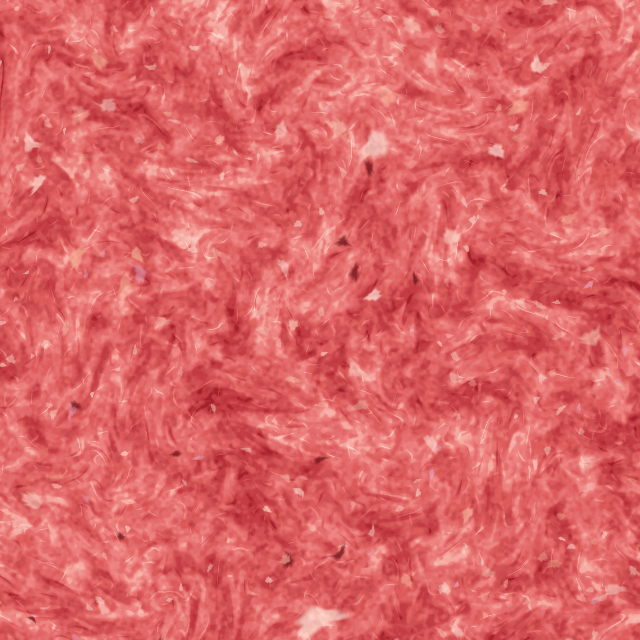
A Shadertoy shader for this texture:

```glsl
#define GRAIN_GAIN 1.36
#define SWIRL 0.40
#define CHIP_SWIRL 0.24
#define DEEP_RED vec3(0.64, 0.13, 0.17)
#define CRIMSON vec3(0.77, 0.235, 0.265)
#define RED vec3(0.81, 0.315, 0.325)
#define CORAL vec3(0.87, 0.355, 0.355)
#define ROSE vec3(0.89, 0.42, 0.42)
#define PINK vec3(0.93, 0.51, 0.50)
#define BLUSH vec3(0.96, 0.66, 0.63)
#define CREAM vec3(0.97, 0.81, 0.77)

vec3 hash3(vec2 p) {
    vec3 h = fract(p.xyx * vec3(0.1031, 0.1030, 0.0973));
    h += dot(h, h.yxz + 33.33);
    return fract((h.xxy + h.yzz) * h.zyx);
}

mat2 rotation(float angle) {
    float c = cos(angle), s = sin(angle);
    return mat2(c, s, -s, c);
}

// Layered sines that fold and stretch the plane
vec2 swirl(vec2 p, float amount) {
    float freq = 14.0;
    for (int i = 0; i < 5; i++) {
        p = rotation(1.1) * p;
        p += amount / freq * sin(freq * p.yx + vec2(1.7, 4.1) * float(i + 1));
        freq *= 1.9;
    }
    return p;
}

// Soft-edged cellular patches, each with a random tone in -1..1
float patches(vec2 p, float sharpness) {
    vec2 cell = floor(p), local = fract(p);
    float tone = 0.0, total = 0.0;
    for (int y = -1; y <= 1; y++)
    for (int x = -1; x <= 1; x++) {
        vec2 offset = vec2(x, y);
        vec3 rnd = hash3(cell + offset);
        vec2 d = offset + rnd.xy - local;
        float weight = exp(-sharpness * dot(d, d));
        tone += weight * (rnd.z * 2.0 - 1.0);
        total += weight;
    }
    return tone / total;
}

// Scattered bent flakes: x = coverage, y = random id of the flake
vec2 flakes(vec2 p, float share, float slimness, float softness) {
    vec2 cell = floor(p), local = fract(p), best = vec2(0.0);
    for (int y = -1; y <= 1; y++)
    for (int x = -1; x <= 1; x++) {
        vec2 offset = vec2(x, y);
        vec3 place = hash3(cell + offset);
        vec3 form = hash3(cell + offset + 71.0);
        if (place.z > share) continue;
        vec2 q = rotation(6.283 * form.x) * (local - offset - 0.2 - 0.6 * place.xy);
        q.y += (form.y - 0.5) * 2.2 * q.x * q.x;
        q.y *= slimness * (0.8 + 0.6 * form.z);
        float angle = atan(q.y, q.x);
        float rim = 1.0 + 0.16 * sin(3.0 * angle + 20.0 * form.y)
                        + 0.09 * sin(7.0 * angle + 30.0 * form.z);
        float d = length(q) / (rim * mix(0.20, 0.42, form.y));
        float cover = 1.0 - smoothstep(1.0 - softness, 1.0 + 0.3 * softness, d);
        if (cover > best.x) best = vec2(cover, form.z);
    }
    return best;
}

vec3 meatColor(float z) {
    vec3 c = mix(DEEP_RED, CRIMSON, smoothstep(-2.5, -1.5, z));
    c = mix(c, RED, smoothstep(-1.4, -0.7, z));
    c = mix(c, CORAL, smoothstep(-0.7, -0.2, z));
    c = mix(c, ROSE, smoothstep(-0.2, 0.4, z));
    c = mix(c, PINK, smoothstep(0.4, 1.2, z));
    c = mix(c, BLUSH, smoothstep(1.2, 2.0, z));
    return mix(c, CREAM, smoothstep(2.0, 3.2, z));
}

// Fat chips, mostly cream, some peach and a few lilac
void addChips(inout vec3 color, vec2 p, float share, float opacity, float grain) {
    vec2 chip = flakes(p, share, 1.3, 0.4);
    vec3 fat = mix(vec3(0.94, 0.64, 0.55), CREAM, smoothstep(0.1, 0.6, chip.y));
    fat = mix(fat, vec3(0.87, 0.62, 0.73), step(0.91, chip.y));
    float strength = opacity * mix(0.55, 1.0, fract(chip.y * 7.3));
    color = mix(color, fat + 0.035 * grain, chip.x * strength);
}

void mainImage(out vec4 fragColor, in vec2 fragCoord) {
    vec2 uv = fragCoord / min(iResolution.x, iResolution.y);
    vec2 folded = swirl(uv, SWIRL);
    vec2 bent = swirl(uv + 3.0, CHIP_SWIRL);

    // Ground meat: patches from coarse clumps to fine grain
    float fine = patches(folded * 85.0 + 17.0, 5.0);
    float dust = patches(uv * 170.0 + 29.0, 4.0);
    float z = 0.36 * patches(folded * 7.0 + 40.0, 4.0)
            + 0.62 * patches(folded * 18.0 + 90.0, 6.0)
            + 0.78 * patches(folded * 38.0 + 60.0, 6.0)
            + 0.66 * fine + 0.50 * dust;
    z *= GRAIN_GAIN;

    // Pale sinew threads and dark slivers
    z += 1.2 * flakes(folded * 23.0 + 130.0, 0.45, 6.0, 0.7).x;
    z += 1.0 * flakes(bent * 34.0 + 150.0, 0.35, 5.0, 0.6).x;
    z -= 1.1 * flakes(folded * 28.0 + 170.0, 0.35, 3.0, 0.8).x;
    vec3 color = meatColor(z);

    // Small dark pits
    float pit = flakes(bent * 24.0 + 210.0, 0.025, 1.8, 0.7).x;
    color = mix(color, vec3(0.42, 0.07, 0.10), 0.75 * pit);

    // Fat chips in three sizes
    float grain = fine + dust;
    addChips(color, bent * 44.0 + 250.0, 0.09, 0.70, grain);
    addChips(color, bent * 23.0 + 290.0, 0.09, 0.80, grain);
    addChips(color, bent * 10.0 + 330.0, 0.05, 0.85, grain);
    fragColor = vec4(clamp(color, 0.0, 1.0), 1.0);
}
```
